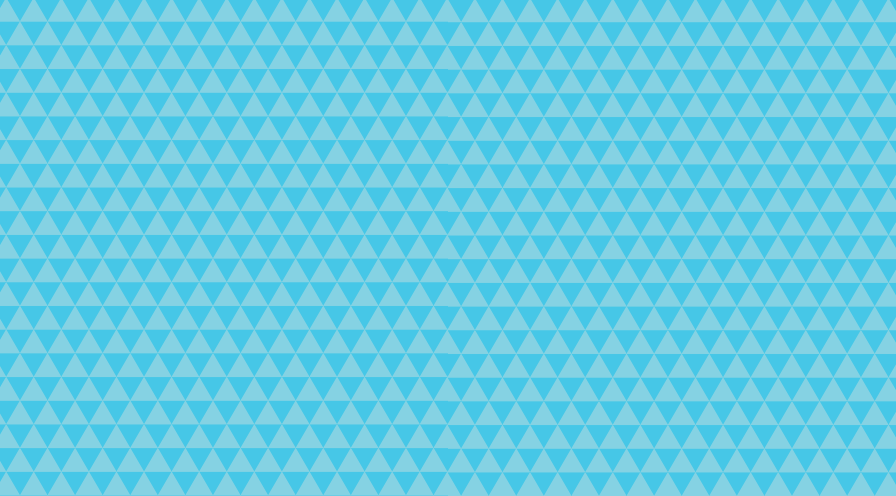
Write a Shadertoy shader that draws this pattern.

```glsl
// Tessellation of pale upright triangles on bright blue, in staggered rows.

const vec3 BLUE = vec3(0.275, 0.780, 0.905);
const vec3 PALE = vec3(0.520, 0.825, 0.890);

// Lengths are fractions of the canvas height.
const float ROW_HEIGHT = 0.04777;
const float TRIANGLE_WIDTH = 0.05559;
const vec2 FIRST_APEX_BASE = vec2(0.01244, 0.0012); // axis x and base y of row 0
const float PALE_SPREAD = 0.0003;                   // joins pale triangles at corners
const float SEAM_X = 0.5;                           // fraction of the canvas width
const float SEAM_DROP = 0.0012;                     // right half sits slightly lower

// Signed distance to the pale triangles, negative inside.
float triangleRows(vec2 p) {
    float row = floor(p.y / ROW_HEIGHT);
    float y = p.y - row * ROW_HEIGHT;

    // Odd rows shift by half a triangle; fold x about the nearest axis.
    float shift = 0.5 * mod(row, 2.0) * TRIANGLE_WIDTH;
    float halfWidth = 0.5 * TRIANGLE_WIDTH;
    float x = abs(mod(p.x - shift + halfWidth, TRIANGLE_WIDTH) - halfWidth);

    vec2 slopeNormal = normalize(vec2(ROW_HEIGHT, halfWidth));
    float slope = dot(vec2(x, y - ROW_HEIGHT), slopeNormal);
    float upright = max(slope, -y);

    // The bases of the row above close the top of this row.
    return min(upright, ROW_HEIGHT - y);
}

void mainImage(out vec4 fragColor, in vec2 fragCoord) {
    float pixel = 1.0 / iResolution.y;
    vec2 p = fragCoord * pixel - FIRST_APEX_BASE;

    // Small vertical step between the two halves.
    p.y += SEAM_DROP * step(SEAM_X * iResolution.x, fragCoord.x);

    float d = triangleRows(p) - PALE_SPREAD;
    float pale = 1.0 - smoothstep(-0.6 * pixel, 0.6 * pixel, d);
    fragColor = vec4(mix(BLUE, PALE, pale), 1.0);
}
```
